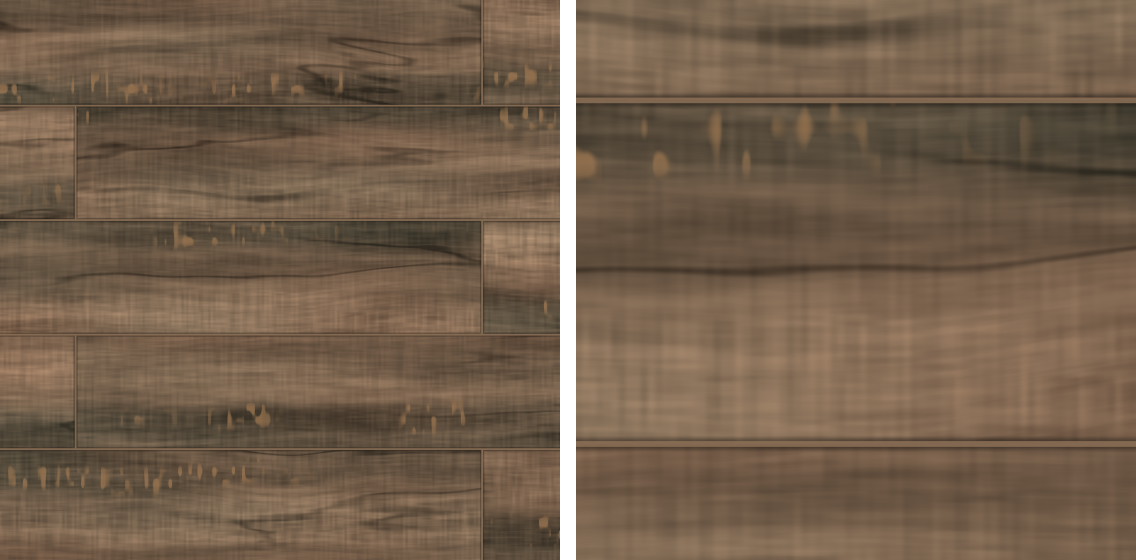
Left, the full canvas; right, a detail of the centre.
Write a Shadertoy shader that draws this texture.

```glsl
// Brown wood-look planks laid in five rows with a half-length offset and thin tan joints.
// Each plank mixes a dark and a pale band, stretched noise grain, contour veins,
// a fine woven saw texture and worn tan flecks along its dark band.

float hash(vec2 cell) {
    uvec2 q = uvec2(ivec2(cell)) * uvec2(1597u, 3812u) + uvec2(7919u, 1237u);
    uint h = (q.x ^ (q.y * 2657u)) * 747796u + 28915u;
    h = (h ^ (h >> 15)) * 739391u;
    h = (h ^ (h >> 13)) * 277803u;
    h ^= h >> 16;
    return float(h & 65535u) / 65535.0;
}

float noise(vec2 p) {
    vec2 i = floor(p), f = fract(p);
    f = f * f * (3.0 - 2.0 * f);
    return mix(mix(hash(i), hash(i + vec2(1, 0)), f.x),
               mix(hash(i + vec2(0, 1)), hash(i + vec2(1, 1)), f.x), f.y);
}

float fbm(vec2 p) {
    float sum = 0.0, amp = 0.53;
    for (int i = 0; i < 4; i++) {
        sum += amp * noise(p);
        p = p * 2.03 + vec2(17.3, 9.1);
        amp *= 0.5;
    }
    return sum;
}

// Soft band across the plank, 1 at its centre
float band(float v, float centre, float width) {
    float d = (v - centre) / width;
    return exp(-d * d * d * d);
}

// Dark band height, pale band height and pale strength for the long plank of each row
const vec3 longBands[5] = vec3[5](
    vec3(0.86, 0.36, 1.0), vec3(0.20, 0.62, 0.25), vec3(0.98, 0.14, 0.75),
    vec3(0.98, 0.15, 0.75), vec3(0.06, 0.32, 0.3));

vec3 wood(vec2 uv, float v, int row, float column, bool isLong) {
    vec2 seed = vec2(float(row) * 37.0 + 11.0, column * 53.0 + 71.0);
    vec2 p = uv + seed;
    vec3 bands = isLong ? longBands[row] : vec3(0.14, 0.74, row == 2 ? 1.3 : 0.8);

    // Bands wander slowly along the plank
    float wander = v + 0.22 * (fbm(p * vec2(4.0, 14.0)) - 0.5);
    float dark = band(wander, bands.x, 0.2);
    float pale = band(wander, bands.y, 0.2) * bands.z;

    // Long grain, bent a little by a slower noise
    vec2 bent = p + vec2(0.0, 0.035 * (noise(p * vec2(4.0, 9.0)) - 0.5));
    float broad = fbm(bent * vec2(2.6, 27.0));
    float fine = fbm(bent * vec2(9.0, 130.0) + 5.0);

    // Thin dark veins where the grain crosses a fixed level
    float level = fbm(bent * vec2(1.7, 13.0) + 31.0);
    float vein = smoothstep(0.035, 0.0, abs(level - 0.43))
               * smoothstep(0.42, 0.66, noise(p * vec2(3.0, 15.0) + 3.0));

    // Saw weave: short upright threads over long flat ones
    float upright = noise(p * vec2(230.0, 28.0)) + 0.6 * noise(p * vec2(95.0, 11.0)) - 0.8;
    float flat_ = noise(p * vec2(38.0, 270.0)) - 0.5;
    float weave = (0.16 * upright + 0.15 * flat_) * (0.55 + 0.55 * pale + 0.25 * dark);

    float tone = 0.53 + 0.55 * (broad - 0.5) + 0.3 * (fine - 0.5) + weave
               + 0.2 * pale - 0.2 * dark - 0.27 * vein;
    vec3 colour = mix(vec3(0.20, 0.165, 0.125), vec3(0.66, 0.54, 0.43), clamp(tone, 0.0, 1.1));

    // Drift between reddish and olive brown
    float warmth = noise(p * vec2(3.0, 12.0) + 8.0) - 0.4 - 0.5 * dark;
    colour += warmth * vec3(0.03, -0.008, -0.012);

    // Worn flecks along the dark band
    float edge = band(wander, bands.x + (bands.x > 0.5 ? -0.07 : 0.1), 0.11);
    float fleck = smoothstep(0.64, 0.86, noise(p * vec2(115.0, 44.0) + 13.0))
                * smoothstep(0.38, 0.7, noise(p * vec2(9.0, 8.0) + 2.0)) * edge;
    return mix(colour, vec3(0.62, 0.47, 0.32), 0.75 * fleck);
}

void mainImage(out vec4 fragColor, in vec2 fragCoord) {
    vec2 uv = fragCoord / iResolution.xy;
    float pixel = 1.0 / min(iResolution.x, iResolution.y);

    // Plank layout: alternate rows shift by half a length
    float pitch = 0.2045, len = 1.452;
    float y = (uv.y + 0.0066) / pitch;
    int row = clamp(int(floor(y)), 0, 4);
    float v = y - float(row);
    float odd = float(row % 2);
    float x = (uv.x - mix(0.861, 0.135, odd)) / len;
    float column = floor(x);
    vec3 colour = wood(uv, v, row, column, column == odd - 1.0);

    // Joints: shaded plank edge around a thin tan line
    float u = fract(x);
    float joint = min(min(v, 1.0 - v) * pitch, min(u, 1.0 - u) * len);
    colour *= 1.0 - 0.35 * smoothstep(0.0055, 0.0015, joint);
    float line = smoothstep(0.0017 + 0.6 * pixel, 0.0017 - 0.6 * pixel, joint);
    colour = mix(colour, vec3(0.55, 0.44, 0.34), 0.85 * line);

    fragColor = vec4(colour, 1.0);
}
```
